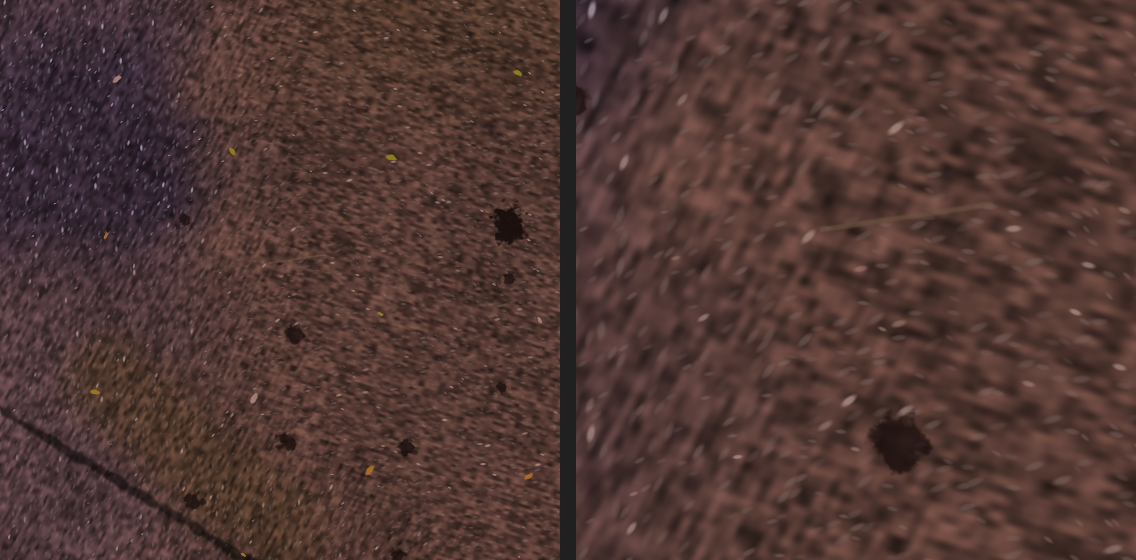
Left: the whole. Right: its middle third, enlarged.
A Shadertoy shader for this texture:

```glsl
// Worn brown asphalt with streaked grit, a violet shadow, a dark seam, stains and fallen leaves.

float hash(vec2 p) {
    vec3 q = fract(vec3(p.xyx) * 0.1031);
    q += dot(q, q.yzx + 33.33);
    return fract((q.x + q.y) * q.z);
}

vec2 hash2(vec2 p) {
    return vec2(hash(p), hash(p + 57.3));
}

float noise(vec2 p) {
    vec2 i = floor(p), f = fract(p);
    f = f * f * (3.0 - 2.0 * f);
    return mix(mix(hash(i), hash(i + vec2(1, 0)), f.x),
               mix(hash(i + vec2(0, 1)), hash(i + vec2(1, 1)), f.x), f.y);
}

float fbm(vec2 p) {
    float sum = 0.0, weight = 0.5;
    for (int i = 0; i < 4; i++) {
        sum += weight * noise(p);
        p = p * 2.03 + 17.1;
        weight *= 0.5;
    }
    return sum / 0.9375;
}

// Coordinates of p in a frame turned by the angle
vec2 turn(vec2 p, float angle) {
    float c = cos(angle), s = sin(angle);
    return vec2(c * p.x + s * p.y, c * p.y - s * p.x);
}

float segment(vec2 p, vec2 a, vec2 b) {
    vec2 d = b - a;
    return length(p - a - d * clamp(dot(p - a, d) / dot(d, d), 0.0, 1.0));
}

// 1 where the grit lies steeply, 0 where it lies nearly flat
float steepness(vec2 p) {
    float shift = 0.3 * (1.0 - smoothstep(0.0, 0.3, p.y));
    return 1.0 - smoothstep(0.25, 0.68, p.x - shift);
}

// Fine stretched texture, blended between the two directions
float streaks(vec2 p, float steep) {
    vec2 scale = vec2(80.0, 190.0);
    float a = noise(turn(p, 1.08) * scale + 300.0) - 0.5;
    float b = noise(turn(p, -0.3) * scale + 500.0) - 0.5;
    return mix(b, a, steep) / length(vec2(steep, 1.0 - steep));
}

// Scattered elongated stones, brightness 0 to 1
float grains(vec2 p, float cells, float share, vec2 size) {
    vec2 q = p * cells;
    float light = 0.0;
    for (int y = -1; y <= 1; y++)
    for (int x = -1; x <= 1; x++) {
        vec2 id = floor(q) + vec2(x, y);
        vec2 center = id + hash2(id + cells);
        vec2 kind = hash2(id + 2.0 * cells + 9.0);
        float angle = mix(-0.3, 1.08, steepness(center / cells)) + 1.1 * (kind.y - 0.5);
        vec2 d = turn(q - center, angle) / (size * (0.6 + 0.7 * kind.y));
        float shape = 1.0 - smoothstep(0.3, 1.0, length(d));
        light = max(light, shape * step(kind.x, share) * (0.35 + 0.65 * hash(id + 131.0)));
    }
    return light;
}

// Ragged oily blot
float blot(vec2 p, vec2 center, float radius) {
    float ragged = length(p - center) / radius + 1.5 * (fbm(p * 90.0) - 0.5);
    return 1.0 - smoothstep(0.65, 1.05, ragged);
}

float leaf(vec2 p, vec2 center, float angle, vec2 size) {
    vec2 d = turn(p - center, angle) / size;
    d.y += 0.5 * (noise(p * 160.0) - 0.5);
    return 1.0 - smoothstep(0.65, 1.05, length(d));
}

// Evenly spread scatter positions
vec2 spread(float i, vec2 start) {
    return fract(start + i * vec2(0.754878, 0.569840));
}

vec3 ground(vec2 p, float shadow, float cloud) {
    vec3 brown = vec3(0.315, 0.213, 0.187);
    vec3 umber = vec3(0.285, 0.200, 0.145);
    vec3 mauve = vec3(0.300, 0.215, 0.235);
    vec3 violet = vec3(0.205, 0.150, 0.200);
    vec3 color = mix(brown, mauve, 0.85 * (1.0 - smoothstep(0.15, 0.55, p.x + 0.2 * (cloud - 0.5))));
    float band = 1.0 - smoothstep(0.03, 0.13, segment(p, vec2(0.20, 0.32), vec2(0.50, 0.05)));
    color = mix(color, umber, 0.8 * band);
    color = mix(color, umber * 1.08, 0.6 * smoothstep(0.65, 1.0, p.y) * smoothstep(0.4, 0.7, p.x));
    color = mix(color, violet, shadow);
    float scuff = 1.0 - smoothstep(0.01, 0.07, length((p - vec2(0.40, 0.73)) * vec2(0.8, 1.2)) + 0.05 * (cloud - 0.5));
    color = mix(color, vec3(0.36, 0.25, 0.23), 0.55 * scuff);
    return color * (0.82 + 0.36 * cloud);
}

void mainImage(out vec4 fragColor, in vec2 fragCoord) {
    vec2 p = fragCoord / iResolution.xy;
    float cloud = fbm(p * 7.0);
    float shadow = (1.0 - smoothstep(0.25, 0.42, p.x + 0.15 * (cloud - 0.5)))
                 * smoothstep(0.46, 0.64, p.y) * (1.0 - 0.5 * smoothstep(0.85, 1.0, p.y));

    // Ground and grit
    vec3 color = ground(p, shadow, cloud);
    color *= 1.0 + 0.75 * streaks(p, steepness(p)) + 0.3 * (noise(p * 130.0) - 0.5);
    vec3 stone = mix(vec3(0.50, 0.41, 0.39), vec3(0.50, 0.47, 0.56), shadow);
    color = mix(color, stone, 0.5 * grains(p, 95.0, 0.42, vec2(0.60, 0.24)));
    float sparse = grains(p, 50.0, 0.12 + 0.14 * shadow, vec2(0.30, 0.13));
    color = mix(color, stone * 1.35, 0.85 * sparse);

    // Seam and a stray straw
    float seam = segment(p, vec2(-0.02, 0.28), vec2(0.46, -0.01)) + 0.008 * (noise(p * 60.0) - 0.5);
    color *= 1.0 - 0.5 * (1.0 - smoothstep(0.003, 0.012, seam));
    float straw = segment(p, vec2(0.48, 0.53), vec2(0.58, 0.545));
    color = mix(color, vec3(0.45, 0.35, 0.27), 0.5 * (1.0 - smoothstep(0.0005, 0.0025, straw)));

    // Stains
    vec3 oil = vec3(0.09, 0.05, 0.045);
    color = mix(color, oil, 0.92 * blot(p, vec2(0.91, 0.60), 0.034));
    for (float i = 0.0; i < 8.0; i++) {
        float radius = mix(0.008, 0.021, hash(vec2(i, 3.0)));
        color = mix(color, oil, 0.75 * blot(p, spread(i, vec2(0.35, 0.30)) * vec2(0.75, 0.7) + vec2(0.25, 0.0), radius));
    }

    // Yellow leaves and pale chips
    for (float i = 0.0; i < 12.0; i++) {
        vec2 kind = hash2(vec2(i, 8.0));
        float pale = step(8.5, i);
        vec3 tint = mix(mix(vec3(0.70, 0.43, 0.16), vec3(0.56, 0.53, 0.10), kind.x), vec3(0.67, 0.52, 0.47), pale);
        vec2 size = vec2(0.010, 0.0045) * (0.55 + 0.7 * kind.y);
        color = mix(color, tint, 0.9 * leaf(p, spread(i, vec2(0.66, 0.16)), 6.28 * kind.x, size));
    }
    fragColor = vec4(clamp(color, 0.0, 1.0), 1.0);
}
```
